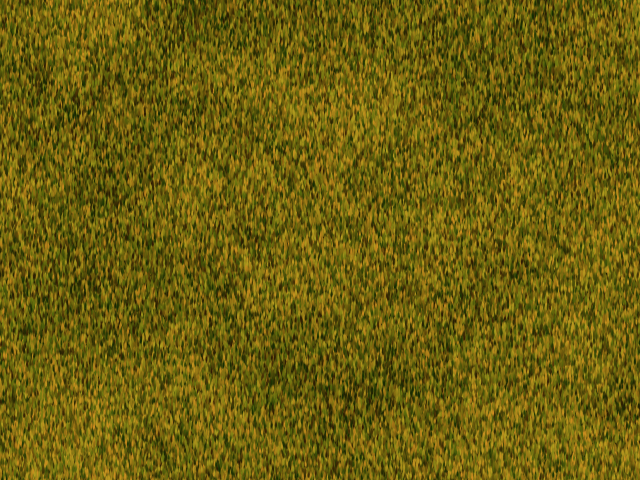
Give the GLSL for this texture, as a Shadertoy shader.

```glsl
// Dense mat of short, nearly upright grass blades in olive, green and ochre.
// Jittered grids of tapered blades are layered over dark soil; each blade takes
// a random tone and hue, and soft value noise shades broad patches.

vec3 hash3(vec3 p) {
    p = fract(p * vec3(0.1031, 0.1030, 0.0973));
    p += dot(p, p.yxz + 33.33);
    return fract((p.xxy + p.yxx) * p.zyx);
}

float valueNoise(vec2 p) {
    vec2 i = floor(p), f = fract(p);
    f = f * f * (3.0 - 2.0 * f);
    float low = mix(hash3(vec3(i, 91.0)).x, hash3(vec3(i + vec2(1, 0), 91.0)).x, f.x);
    float high = mix(hash3(vec3(i + vec2(0, 1), 91.0)).x, hash3(vec3(i + 1.0, 91.0)).x, f.x);
    return mix(low, high, f.y);
}

// Dark green through olive to ochre, with a shift between green and orange
vec3 bladeColor(float tone, float hue) {
    vec3 shade = vec3(0.13, 0.14, 0.01);
    vec3 olive = vec3(0.42, 0.395, 0.05);
    vec3 ochre = vec3(0.74, 0.58, 0.12);
    vec3 color = tone < 0.5 ? mix(shade, olive, tone * 2.0)
                            : mix(olive, ochre, tone * 2.0 - 1.0);
    return color + (hue - 0.5) * vec3(0.11, -0.07, 0.0);
}

// Coverage of one leaning blade, narrower towards its tip
float bladeMask(vec2 p, vec2 halfSize, float lean, float pixel) {
    p.x -= lean * p.y;
    float along = clamp(p.y / halfSize.y, -1.0, 1.0);
    halfSize.x *= 1.0 - 0.25 * along;
    float dist = (length(p / halfSize) - 1.0) * halfSize.x;
    return clamp(0.5 - dist / pixel, 0.0, 1.0);
}

void mainImage(out vec4 fragColor, in vec2 fragCoord) {
    float pixel = 1.0 / iResolution.y;
    vec2 uv = fragCoord * pixel;
    vec2 cellSize = vec2(0.005, 0.013);

    // Broad light and dark patches
    float patches = 0.6 * valueNoise(uv * 5.0) + 0.4 * valueNoise(uv * 13.0 + 7.0) - 0.5;

    vec3 color = vec3(0.13, 0.12, 0.01);
    for (int layer = 0; layer < 4; layer++) {
        float seed = float(layer) * 17.0 + 3.0;
        vec2 p = uv + cellSize * vec2(0.37, 0.61) * float(layer);
        vec2 cell = floor(p / cellSize);

        // Lower blades overlap the ones behind them
        for (int y = 1; y >= -1; y--)
        for (int x = -1; x <= 1; x++) {
            vec2 id = cell + vec2(x, y);
            vec3 place = hash3(vec3(id, seed));
            vec3 look = hash3(vec3(id + 40.0, seed + 5.0));
            vec2 local = p - (id + 0.5 + (place.xy - 0.5) * 0.8) * cellSize;
            vec2 halfSize = cellSize * vec2(0.42, mix(0.42, 0.6, place.z));
            float mask = bladeMask(local, halfSize, (look.z - 0.5) * 0.2, pixel);

            // Blades brighten slightly from root to tip
            float tone = look.x + 0.35 * patches + 0.06 * local.y / halfSize.y;
            color = mix(color, bladeColor(clamp(tone, 0.0, 1.0), look.y), mask);
        }
    }
    fragColor = vec4(clamp(color, 0.0, 1.0), 1.0);
}
```
